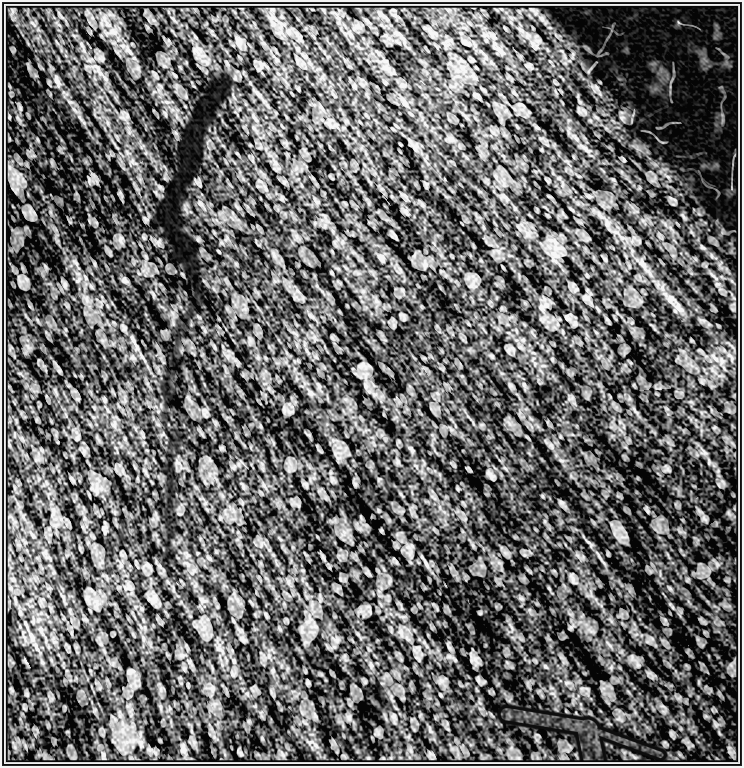
Give the GLSL for this texture, as a Shadertoy shader.

```glsl
// Sheared gneiss outcrop in black and white: pale lens-shaped grains in a dark
// streaked matrix, with a crack, a scrubby corner, a hammer and a ruled frame.
// Rock layers live in coordinates that run along and across the foliation.

#define FOLIATION_ANGLE 0.96
#define FOLIATION_FAN 0.34
#define MATRIX_TONE 0.31
#define GRAIN_CONTRAST 0.80
#define STREAK_CONTRAST 0.62
#define LENS_TONE 0.90
#define GRAIN_FREQ 300.0
#define TWIG_FREQ 24.0

float hash(vec2 p) {
    return fract(sin(dot(p, vec2(127.1, 311.7))) * 43758.5453);
}

float noise(vec2 p) {
    vec2 i = floor(p), f = fract(p);
    f = f * f * (3.0 - 2.0 * f);
    return mix(mix(hash(i), hash(i + vec2(1, 0)), f.x),
               mix(hash(i + vec2(0, 1)), hash(i + vec2(1, 1)), f.x), f.y);
}

float segment(vec2 p, vec2 a, vec2 b) {
    vec2 ab = b - a;
    return length(p - a - ab * clamp(dot(p - a, ab) / dot(ab, ab), 0.0, 1.0));
}

float spot(vec2 p, vec2 centre, vec2 size) {
    vec2 d = (p - centre) / size;
    return exp(-dot(d, d));
}

// Scattered lenses: x = pale body, y = dark rim around it
vec2 lenses(vec2 q, float freq, float stretch, float chance, vec2 radii) {
    vec2 g = q * vec2(freq / stretch, freq), cell = floor(g), result = vec2(0);
    float soft = 0.0013 * freq;
    for (int j = -1; j <= 1; j++)
    for (int i = -1; i <= 1; i++) {
        vec2 id = cell + vec2(i, j), key = id + freq;
        if (hash(key + 7.3) > chance) continue;
        vec2 jitter = vec2(hash(key + 1.7), hash(key + 4.1));
        vec2 offset = g - id - 0.15 - 0.7 * jitter;
        float r = mix(radii.x, radii.y, pow(hash(key + 9.2), 1.5));
        float d = length(offset * vec2(mix(0.8, 1.4, hash(key + 2.9)), 1.0));
        d *= 0.65 + 0.7 * noise(offset * 6.0 + key * 3.0);
        float body = 1.0 - smoothstep(r - soft, r + soft, d);
        float rim = 1.0 - smoothstep(r, r * 1.9, d);
        result = max(result, vec2(body * mix(0.72, 1.0, hash(key + 5.5)), rim));
    }
    return result;
}

// Short pale stalks at random angles
float twigs(vec2 p) {
    vec2 g = p * TWIG_FREQ, cell = floor(g);
    float result = 0.0;
    for (int j = -1; j <= 1; j++)
    for (int i = -1; i <= 1; i++) {
        vec2 id = cell + vec2(i, j);
        vec2 mid = id + vec2(hash(id + 3.1), hash(id + 8.4));
        float a = 6.283 * hash(id + 5.7);
        vec2 arm = vec2(cos(a), sin(a)) * mix(0.15, 0.6, hash(id + 6.6));
        float d = segment(g + 0.25 * noise(g * 3.0), mid - arm, mid + arm);
        result = max(result, (1.0 - smoothstep(0.02, 0.07, d)) * hash(id + 2.2));
    }
    return result;
}

// Broad light and shade over the outcrop
float lighting(vec2 uv) {
    return 0.24 * spot(uv, vec2(0.50, 1.00), vec2(0.27, 0.24))
         + 0.10 * spot(uv, vec2(0.12, 0.25), vec2(0.22, 0.30))
         + 0.06 * spot(uv, vec2(0.62, 0.60), vec2(0.20, 0.20))
         - 0.16 * spot(uv, vec2(1.00, 0.12), vec2(0.38, 0.34))
         - 0.20 * spot(uv, vec2(0.00, 0.72), vec2(0.11, 0.20))
         - 0.22 * spot(uv, vec2(0.02, 0.02), vec2(0.09, 0.11));
}

void mainImage(out vec4 fragColor, in vec2 fragCoord) {
    vec2 uv = fragCoord / iResolution.xy;
    vec2 p = fragCoord / iResolution.y;

    // Foliation coordinates: x along, y across, fanning and gently wavy
    float ca = cos(FOLIATION_ANGLE), sa = sin(FOLIATION_ANGLE);
    vec2 c = p - 0.5;
    vec2 q = vec2(dot(c, vec2(ca, -sa)), dot(c, vec2(sa, ca)));
    q.y = q.y * exp(-FOLIATION_FAN * q.x) + 0.012 * noise(q * 9.0);

    // Matrix: speckle, streaks and light
    float grain = noise(p * GRAIN_FREQ) - 0.5
                + 0.6 * (noise(q * vec2(0.6, 1.5) * GRAIN_FREQ) - 0.5);
    float streak = noise(q * vec2(22, 170)) + 0.8 * noise(q * vec2(45, 260) + 31.0)
                 + 0.5 * noise(q * vec2(7, 60) + 12.0) - 1.15;
    float light = lighting(uv);
    float tone = MATRIX_TONE + light + GRAIN_CONTRAST * grain + STREAK_CONTRAST * streak;
    float thread = noise(q * vec2(9, 130) + 57.0);
    tone += 0.35 * smoothstep(0.78, 0.95, thread);

    // Pale lenses in three sizes, clustered in bands
    float band = 0.55 + 0.9 * noise(q * vec2(4, 9) + 3.0);
    band *= 1.0 - 0.6 * spot(uv, vec2(0.17, 0.88), vec2(0.13, 0.20));
    vec2 lens = lenses(q, 19.0, 1.5, 0.24 * band, vec2(0.15, 0.25));
    lens = max(lens, lenses(q + 0.37, 41.0, 1.7, 0.48 * band, vec2(0.16, 0.31)));
    lens = max(lens, lenses(q + 0.71, 82.0, 2.2, 0.50 * band, vec2(0.20, 0.36)));
    tone -= 0.17 * lens.y;
    tone = mix(tone, LENS_TONE + 0.5 * light + 0.35 * grain, lens.x);

    // Crack: wide above, a thin seam below
    float upper = smoothstep(0.60, 0.68, uv.y);
    float path = 0.232 + 0.058 * smoothstep(0.70, 0.92, uv.y)
               + 0.035 * spot(uv, vec2(uv.x, 0.63), vec2(1.0, 0.04))
               + 0.016 * (noise(vec2(uv.y * 28.0, 2.0)) - 0.5);
    float extent = smoothstep(0.24, 0.30, uv.y) * (1.0 - smoothstep(0.89, 0.92, uv.y));
    float gap = abs(uv.x - path) + 0.012 * (noise(p * 90.0) - 0.5);
    float width = mix(0.007, 0.016, upper);
    float crack = extent * (1.0 - smoothstep(width - 0.004, width + 0.004, gap));
    tone = mix(tone, 0.07 + 0.25 * grain, crack * mix(0.65, 0.95, upper));

    // Scrub in the upper right corner
    float edge = (uv.x - 0.74) * 1.3 + uv.y - 1.0 + 0.09 * (noise(p * 22.0) - 0.5);
    float scrub = 0.05 + 0.35 * grain + 0.75 * twigs(p)
                + 0.4 * smoothstep(0.72, 0.95, noise(p * 60.0));
    tone = mix(tone, scrub, smoothstep(-0.02, 0.025, edge));

    // Hammer: tapered head and short handle with a dark outline
    float head = segment(p, vec2(0.66, 0.070), vec2(0.77, 0.052)) - 0.008;
    head = min(head, segment(p, vec2(0.77, 0.050), vec2(0.86, 0.017)) - 0.004);
    head = min(head, segment(p, vec2(0.765, 0.05), vec2(0.775, 0.0)) - 0.013);
    tone = mix(tone, 0.05, 1.0 - smoothstep(0.003, 0.007, head));
    tone = mix(tone, 0.38 + 0.5 * grain, 1.0 - smoothstep(-0.001, 0.001, head));

    // Ruled frame: alternating dark and pale lines, from the inside out
    vec2 inset = min(p, iResolution.xy / iResolution.y - p);
    float rim = min(inset.x, inset.y);
    tone = clamp(tone, 0.02, 0.97);
    for (int k = 0; k < 4; k++) {
        float rule = 0.0100 - 0.0024 * float(k);
        float ink = k % 2 == 0 ? 0.03 : 0.96;
        tone = mix(ink, tone, smoothstep(rule - 0.0008, rule + 0.0008, rim));
    }
    fragColor = vec4(vec3(tone), 1.0);
}
```
